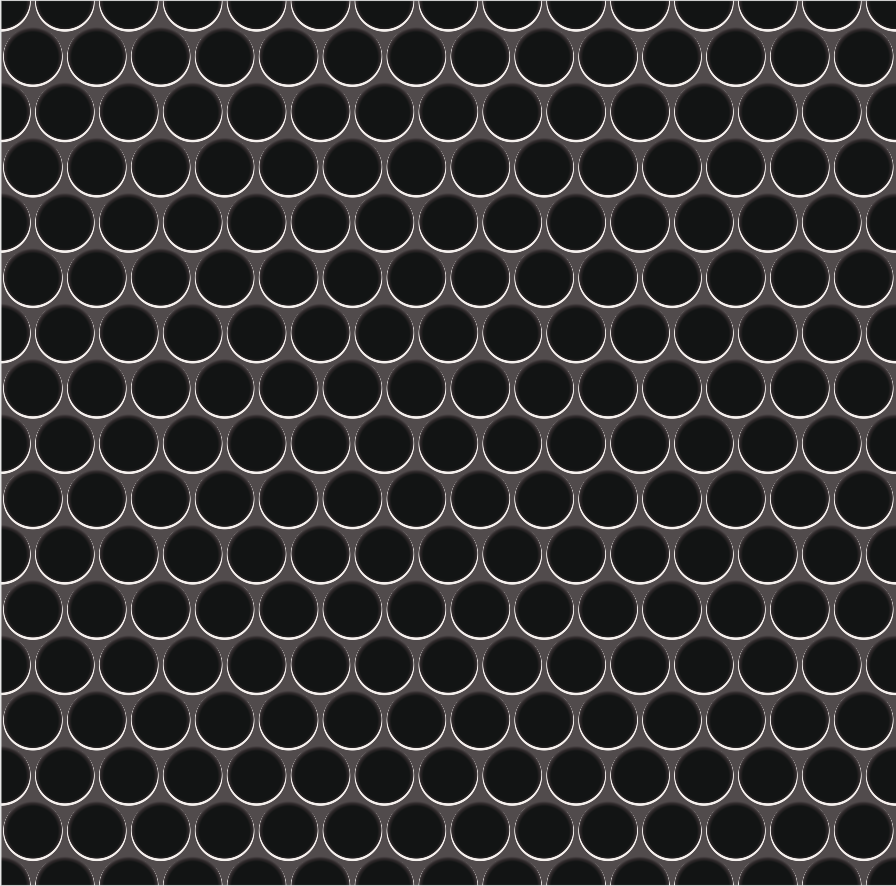
Reproduce this texture procedurally as a Shadertoy shader.

```glsl
// Dark metal plate with staggered round holes, each lit along its lower rim.

const float ROW_STEP = 0.8660254; // row spacing of a hexagonal grid of pitch 1

// Offset from the nearest hole centre; y points down.
vec2 nearestHole(vec2 p) {
    vec2 nearest = vec2(9.0);
    float baseRow = floor(p.y / ROW_STEP);
    for (int i = 0; i < 2; i++) {
        float row = baseRow + float(i);
        float shift = 0.5 * mod(row, 2.0);
        vec2 offset = vec2(fract(p.x - shift + 0.5) - 0.5, p.y - row * ROW_STEP);
        if (dot(offset, offset) < dot(nearest, nearest)) nearest = offset;
    }
    return nearest;
}

void mainImage(out vec4 fragColor, in vec2 fragCoord) {
    vec2 uv = fragCoord / iResolution.xy;
    vec2 p = vec2(uv.x * 14.02 - 0.015, (1.0 - uv.y) * 13.877 - 0.03);
    float pixel = 14.02 / iResolution.x;

    vec2 q = nearestHole(p);
    float r = length(q);

    vec3 plate = vec3(0.318, 0.293, 0.298);
    vec3 rim = vec3(0.165, 0.145, 0.15);
    vec3 hole = vec3(0.07, 0.08, 0.078);
    vec3 shine = vec3(0.96, 0.94, 0.93);

    // Soft bevel sinking from the plate into the hole
    vec3 color = mix(rim, plate, smoothstep(0.425, 0.48, r));
    color = mix(hole, color, smoothstep(0.385, 0.435, r));

    // Crescent highlight: a disc minus a slightly raised disc
    float crescent = max(r - 0.467, 0.455 - length(q + vec2(0.0, 0.028)));
    color = mix(color, shine, smoothstep(0.5, -0.5, crescent / pixel));

    // Thin pale trim on the left, top and bottom edges
    float edge = min(uv.x, min(uv.y, 1.0 - uv.y) + 0.0006);
    color = mix(color, vec3(0.9), smoothstep(0.0025, 0.0008, edge));

    fragColor = vec4(color, 1.0);
}
```
